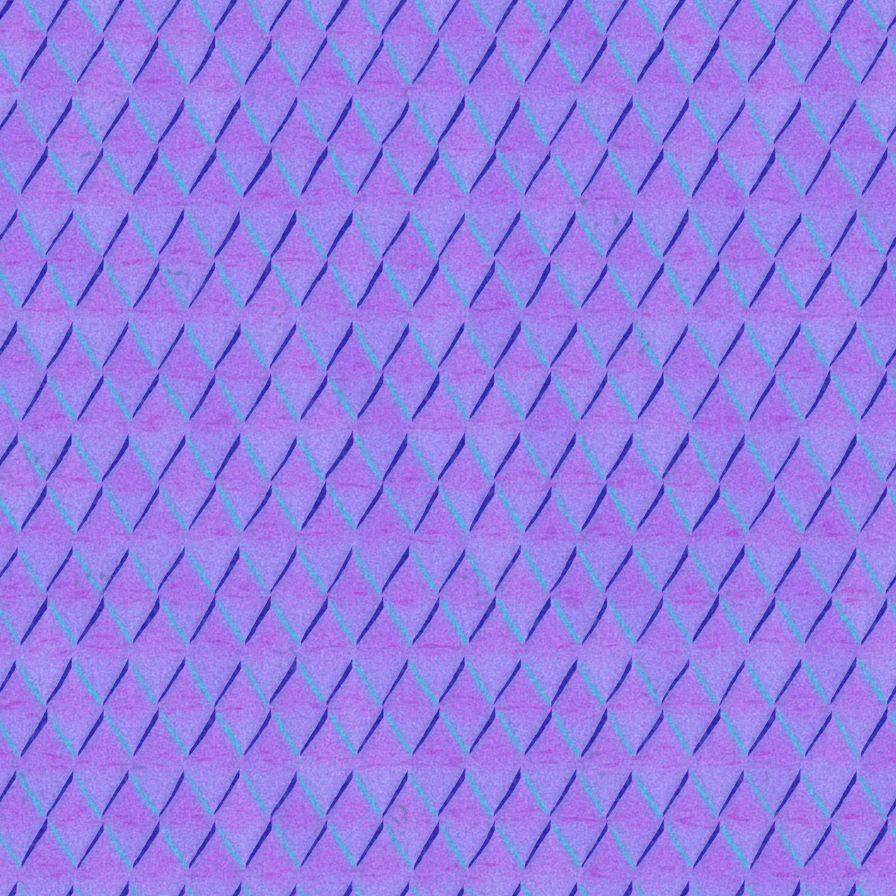
Give the GLSL for this texture map, as a Shadertoy shader.

```glsl
// Normal-map style sheet of overlapping pointed scales in staggered rows.
// Rows are painted top to bottom; each scale has a dark left edge and a cyan
// right edge, over a violet body roughened with coloured gradient-noise grain.

const float SCALES = 16.0;              // scales across, and staggered rows down
const vec2  EVEN_APEX = vec2(0.86, 0.70); // apex position inside even rows
const vec2  ODD_APEX  = vec2(0.31, 0.80); // apex position inside odd rows
const float EDGE_DROP = 0.79;           // height from apex to shoulder
const float DARK_WIDTH = 0.040;         // half widths, in scale units
const float CYAN_WIDTH = 0.036;
const float HALO_WIDTH = 0.12;
const float GRAIN_FREQ = 370.0;         // grains across the canvas
const float GRAIN_AMOUNT = 0.17;

const vec3 UPPER_VIOLET = vec3(0.655, 0.51, 0.93);
const vec3 MID_PINK     = vec3(0.67, 0.465, 0.92);
const vec3 LOWER_LILAC  = vec3(0.63, 0.55, 0.94);
const vec3 DARK_LINE    = vec3(0.20, 0.18, 0.67);
const vec3 DARK_HALO    = vec3(0.53, 0.48, 0.88);
const vec3 CYAN_LINE    = vec3(0.34, 0.69, 0.88);
const vec3 CYAN_HALO    = vec3(0.53, 0.56, 0.90);
const vec3 WEAR_COLOUR  = vec3(0.38, 0.42, 0.68);

vec2 hash2(vec2 p) {
    vec3 q = fract(p.xyx * vec3(0.1031, 0.1030, 0.0973));
    q += dot(q, q.yzx + 33.33);
    return fract((q.xx + q.yz) * q.zy);
}

float gradientDot(vec2 cell, vec2 offset) {
    return dot(hash2(cell) * 2.0 - 1.0, offset);
}

float gradientNoise(vec2 p) {
    vec2 i = floor(p), f = fract(p);
    vec2 u = f * f * f * (f * (f * 6.0 - 15.0) + 10.0);
    vec2 e = vec2(1.0, 0.0);
    return mix(mix(gradientDot(i, f), gradientDot(i + e, f - e), u.x),
               mix(gradientDot(i + e.yx, f - e.yx), gradientDot(i + 1.0, f - 1.0), u.x), u.y);
}

// Body colour by depth below the apex, with short pink horizontal creases
vec3 scaleBody(vec2 p, float depth, float tint) {
    float level = depth + 0.35 * gradientNoise(p * 2.3 + 31.0);
    vec3 colour = mix(UPPER_VIOLET, MID_PINK, smoothstep(0.10, 0.60, level));
    colour = mix(colour, LOWER_LILAC, smoothstep(0.70, 1.25, level));
    float band = smoothstep(0.50, 0.75, depth) * smoothstep(1.10, 0.90, depth);
    float crease = smoothstep(0.10, 0.35, gradientNoise(p * vec2(2.4, 10.0)));
    colour -= band * crease * vec3(0.0, 0.09, 0.05);
    return colour + (tint - 0.5) * vec3(0.03, 0.05, 0.01);
}

// Paints one scale of the given row over the colour beneath it
vec3 paintScale(vec3 under, vec2 p, float row, float pixel) {
    vec2 apex = mix(EVEN_APEX, ODD_APEX, mod(row, 2.0));
    float shifted = p.x - apex.x + 0.5;
    vec2 id = vec2(floor(shifted), row);
    vec2 vary = hash2(id + 7.0), wear = hash2(id + 91.0);
    vec2 d = vec2(fract(shifted) - 0.5, p.y - row - apex.y - (vary.x - 0.5) * 0.06);

    // Slightly curved edge, steeper near the apex; t runs from apex to shoulder
    float t = abs(d.x) * 2.0;
    float drop = EDGE_DROP * t * (1.08 - 0.08 * t);
    float slope = 2.0 * EDGE_DROP * (1.08 - 0.16 * t);
    float dist = (d.y - drop) / sqrt(1.0 + slope * slope);
    vec3 colour = mix(under, scaleBody(p, d.y, vary.y), smoothstep(-pixel, pixel, dist));

    // Soft halo and tapered line, with worn breaks
    bool left = d.x < 0.0;
    float ends = smoothstep(0.0, 0.07, t) * smoothstep(1.0, 0.93, t);
    float halo = exp(-dist * dist / (HALO_WIDTH * HALO_WIDTH));
    halo *= smoothstep(0.0, 0.25, t) * smoothstep(1.0, 0.80, t);
    colour = mix(colour, left ? DARK_HALO : CYAN_HALO, halo * 0.85);

    float width = left ? DARK_WIDTH * mix(1.20, 0.45, t) : CYAN_WIDTH * mix(0.80, 1.10, t);
    width *= mix(0.75, 1.25, left ? wear.x : wear.y);
    width += 0.012 * gradientNoise(p * 9.0);
    float soft = max(0.6 * pixel, 0.012);
    float line = smoothstep(width + soft, width - soft, abs(dist)) * ends;
    float rough = smoothstep(-0.50, 0.05, gradientNoise(p * 6.0 + 40.0));
    float strength = left ? mix(0.75, 1.0, rough) : mix(0.45, 0.90, rough);
    return mix(colour, left ? DARK_LINE : CYAN_LINE, line * strength);
}

void mainImage(out vec4 fragColor, in vec2 fragCoord) {
    vec2 uv = fragCoord / iResolution.xy;
    vec2 p = vec2(uv.x, 1.0 - uv.y) * SCALES;
    float pixel = SCALES / min(iResolution.x, iResolution.y);

    // Slight wobble of the whole lattice
    vec2 q = p + 0.05 * vec2(gradientNoise(p * 1.3), gradientNoise(p * 1.3 + 19.0));

    vec3 colour = UPPER_VIOLET;
    float row = floor(q.y);
    for (float k = -2.0; k <= 0.0; k++)
        colour = paintScale(colour, q, row + k, pixel);

    // Fine grain tilts the red and green channels independently
    vec2 g = uv * GRAIN_FREQ;
    vec2 grain = vec2(gradientNoise(g), gradientNoise(g + 57.3));
    grain += 0.5 * vec2(gradientNoise(g * 0.43 + 11.7), gradientNoise(g * 0.43 + 83.1));
    colour += GRAIN_AMOUNT * vec3(grain, 0.35 * (grain.x + grain.y));

    // Sparse scuffed patches
    float patchMask = smoothstep(0.15, 0.45, gradientNoise(p * 0.9 + 5.0));
    float specks = smoothstep(0.15, 0.40, gradientNoise(p * 8.5 + 63.0) + 0.4 * grain.y);
    colour = mix(colour, WEAR_COLOUR, 0.6 * patchMask * specks);

    fragColor = vec4(clamp(colour, 0.0, 1.0), 1.0);
}
```
